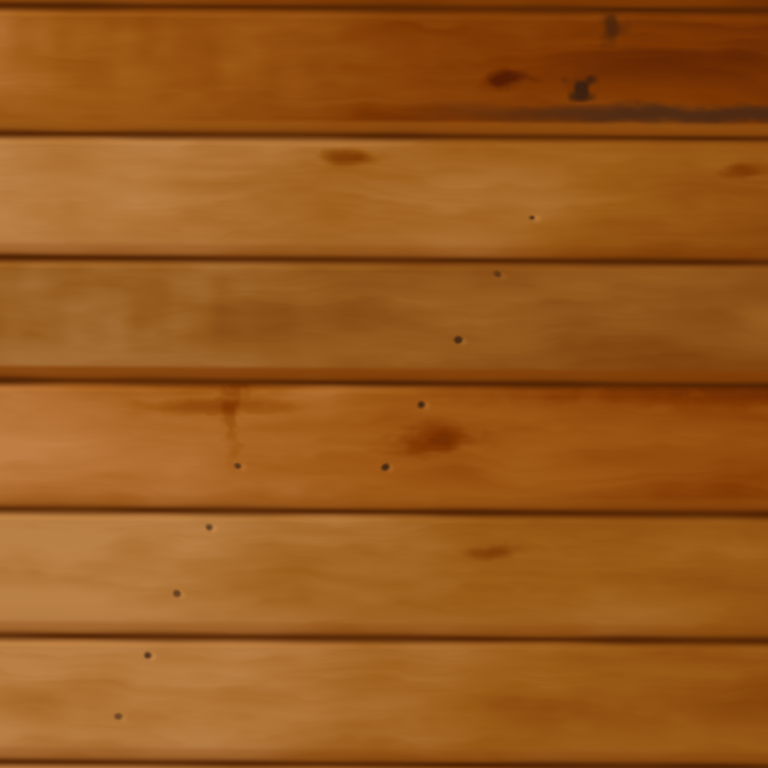
A WebGL 2 fragment shader for this texture:

```glsl
#version 300 es
precision highp float;
// Varnished wooden planks: six horizontal boards with grooves, grain, knots and nail holes.

#define PITCH 0.1642      // height of one board
#define TOP_OFFSET 0.0065 // first groove below the top edge
#define TILT 0.007        // drop of the grooves from left to right
#define GROOVE 0.026      // half width of a groove, in boards
#define GRAIN 1.35        // strength of the broad grain
#define FADE 1.45         // darkening from left to right
#define NAIL 0.026        // nail hole radius, in boards
#define ROT 0.115         // radius of the rotten holes in the top board

uniform vec2 u_resolution;
out vec4 outColor;

const vec3 PALE = vec3(0.73, 0.50, 0.27);
const vec3 HONEY = vec3(0.605, 0.355, 0.09);
const vec3 UMBER = vec3(0.485, 0.225, 0.015);
const vec3 DEEP = vec3(0.32, 0.12, 0.015);
const vec3 SHADOW_COLOR = vec3(0.43, 0.195, 0.015);
const vec3 GROOVE_COLOR = vec3(0.31, 0.135, 0.015);
const vec3 ROT_COLOR = vec3(0.17, 0.10, 0.07);

// Per board: darkness, redness, knot position along and down the board
const vec4 BOARD[6] = vec4[6](
    vec4(1.55, 0.45, 0.66, 0.56), vec4(0.62, 0.00, 0.456, 0.17),
    vec4(1.00, -0.10, -1.0, 0.5), vec4(0.85, 0.70, 0.57, 0.44),
    vec4(0.58, -0.10, 0.645, 0.31), vec4(0.68, 0.00, -1.0, 0.5));

float hash(vec2 p) {
    vec3 q = fract(p.xyx * 0.1031);
    q += dot(q, q.yzx + 33.33);
    return fract((q.x + q.y) * q.z);
}

float noise(vec2 p) {
    vec2 i = floor(p), f = fract(p);
    f = f * f * (3.0 - 2.0 * f);
    return mix(mix(hash(i), hash(i + vec2(1, 0)), f.x),
               mix(hash(i + vec2(0, 1)), hash(i + vec2(1, 1)), f.x), f.y);
}

float fbm(vec2 p) {
    float sum = 0.0, amp = 0.5;
    for (int i = 0; i < 4; i++) {
        sum += amp * noise(p);
        p = p * 2.03 + 17.3;
        amp *= 0.5;
    }
    return sum;
}

// Soft ellipse: 1 at the centre, 0 outside
float blob(vec2 p, vec2 radius) {
    return 1.0 - smoothstep(0.1, 1.0, length(p / radius));
}

vec3 woodRamp(float d) {
    vec3 c = mix(PALE, HONEY, clamp(d, 0.0, 1.0));
    c = mix(c, UMBER, clamp(d - 1.0, 0.0, 1.0));
    return mix(c, DEEP, clamp(d - 2.0, 0.0, 1.0));
}

// 1 on the board with this number, else 0
float onBoard(float row, float k) { return 1.0 - step(0.5, abs(row - k)); }

void main() {
    vec2 uv = gl_FragCoord.xy / u_resolution;
    float depth = (1.0 - uv.y - TOP_OFFSET - TILT * uv.x) / PITCH;
    // Boards differ slightly in height
    depth += 0.024 * exp(-2.0 * pow(abs(depth - 3.0), 2.0)) - 0.018 * exp(-2.0 * pow(abs(depth - 1.0), 2.0));
    float row = floor(depth), t = depth - row;
    vec4 board = BOARD[int(clamp(row, 0.0, 5.0))];
    vec2 p = vec2(uv.x / PITCH, t);
    float pixel = 1.0 / (PITCH * u_resolution.y);
    float isTop = onBoard(row, 0.0), isGrey = onBoard(row, 2.0), isRed = onBoard(row, 3.0);

    // Grain: broad clouds, long streaks and fine fibres
    vec2 seed = vec2(row * 7.7 + 40.0, row * 31.0 + 60.0);
    float cloud = fbm(p * vec2(0.9, 2.2) + seed) - 0.47;
    float streak = fbm(vec2(p.x * 0.8, t * 9.0 + cloud * 4.0) + seed) - 0.47;
    float fibre = noise(vec2(p.x * 4.0, t * 45.0) + seed) - 0.5;
    float dark = board.x + FADE * (uv.x - 0.45) * (1.0 - 0.5 * isGrey);
    dark += GRAIN * (cloud + 0.4 * streak) + 0.04 * fibre;

    // Faint upright planing marks on the left of some boards
    float marks = noise(vec2(p.x * 6.0, t * 1.5) + seed) - 0.4;
    dark += (isTop + isGrey) * 0.5 * marks * (1.0 - smoothstep(0.2, 0.5, uv.x)) * blob(vec2(t - 0.4, 0), vec2(0.5));

    // Knots with lopsided outlines, each with a weaker one further along
    float ragged = 0.55 + fbm(p * vec2(3.0, 9.0) + seed);
    vec2 warp = vec2(0.3, 0.08) * (vec2(fbm(p * 4.0 + seed), fbm(p * 4.0 - seed)) - 0.47);
    for (int i = 0; i < 2; i++) {
        float k = float(i);
        vec2 q = p + warp - vec2((board.z + 0.507 * k) / PITCH, board.w + 0.07 * k);
        vec2 radius = mix(vec2(0.27, 0.085), vec2(0.46, 0.16), isRed);
        dark += (1.2 - 0.4 * k - 0.4 * onBoard(row, 4.0)) * blob(q, radius * ragged);
    }

    // Stains: a split with smears in the red board, a long streak in the top one
    vec2 crack = p + warp - vec2(0.305 / PITCH, 0.0);
    dark += isRed * (0.6 * blob(crack - vec2(0.0, 0.15), vec2(0.09, 0.6) * ragged)
        + 0.9 * blob(crack - vec2(-0.2, 0.2), vec2(0.8, 0.10) * ragged)
        + 0.9 * blob(crack, vec2(0.9, 0.16))
        + 0.9 * smoothstep(0.4, 0.9, uv.x) * blob(vec2(t - 0.04, 0.0) + warp.yx, vec2(0.18)));
    vec3 color = woodRamp(dark) + board.y * vec3(0.025, -0.014, -0.01);
    color += isGrey * vec3(-0.02, -0.003, 0.022);
    float band = blob(vec2(0.0, t - 0.81) + warp, vec2(1.0, 0.11 * ragged));
    color = mix(color, ROT_COLOR * 1.4, 0.75 * isTop * band * smoothstep(0.45, 0.85, uv.x));

    // Bevel: a lip above the groove, pale or ruddy by board, and a thin glint below
    float s = t - step(0.5, t);
    float lip = smoothstep(-0.14, -0.09, s) * (1.0 - step(0.0, s));
    color = mix(color, HONEY * 1.05, lip * (0.6 * isTop + 0.3 * isRed));
    color = mix(color, UMBER * 1.08, lip * (0.2 + 0.5 * isGrey) * (1.0 - isTop - isRed));
    color += vec3(0.05, 0.04, 0.02) * blob(vec2(s - 0.065, 0.0), vec2(0.035)) * (1.0 - 0.7 * uv.x);

    // Nail holes along two slanted lines; the top board has rotted around them
    for (int i = 0; i < 4; i++) {
        float side = float(i / 2);
        float down = mix(0.14, 0.63, float(i % 2)) + 0.06 * (hash(vec2(row + 9.0, float(i))) - 0.5);
        float along = mix(0.85, 0.598, side) - mix(0.58, 0.48, side) * (row + down) * PITCH - 0.036 * isTop;
        float place = row + down;
        float present = mix(step(place, 3.9) * step(0.4, abs(place - 1.0) + isTop), step(3.4, place), side);
        present *= 0.55 + 0.45 * hash(vec2(row + 2.0, float(i) + 5.0));
        vec2 q = p - vec2(along / PITCH, down);
        float wobble = mix(0.025, 0.12, isTop) * (noise(p * 13.0 + 3.0) - 0.5);
        float size = mix(NAIL, ROT, isTop);
        float hole = 1.0 - smoothstep(size * 0.2, size * 1.2 + pixel, length(q * vec2(0.85, 1.0)) + wobble);
        color += 0.05 * present * (1.0 - isTop) * blob(q - vec2(0.04, 0.01), vec2(0.05));
        color = mix(color, ROT_COLOR, 0.85 * present * hole);
    }

    // Soft grooves of uneven width and depth, shaded more on the upper side
    vec2 along = vec2(p.x * 1.6, floor(depth + 0.5) * 9.0 + 20.0);
    float width = GROOVE * (0.8 + 0.5 * noise(along)) + 0.3 * pixel;
    float shade = exp(-abs(s) * mix(26.0, 15.0, step(s, 0.0)));
    color = mix(color, min(color, SHADOW_COLOR), 0.6 * shade);
    float groove = exp(-pow(abs(s) / width, 2.0));
    color = mix(color, GROOVE_COLOR, groove * (0.65 + 0.3 * noise(along + 7.0)));

    outColor = vec4(clamp(color, 0.0, 1.0), 1.0);
}
```
